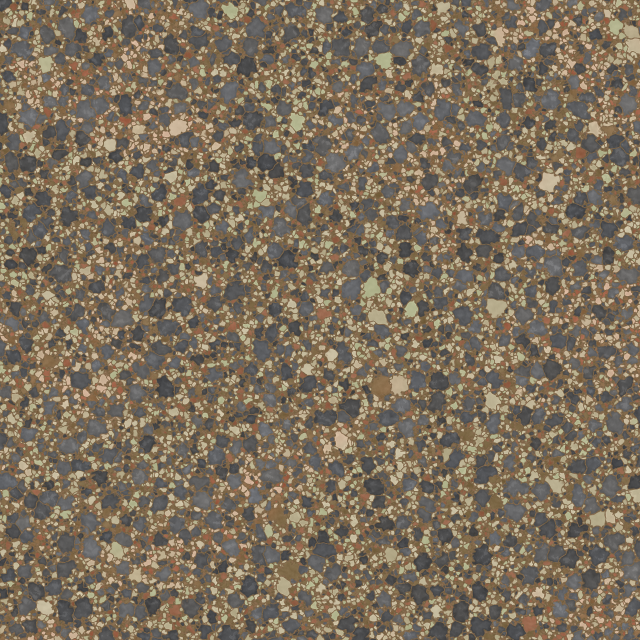
Reproduce this texture procedurally as a Shadertoy shader.

```glsl
// Packed river gravel: dark grey pebbles, cream grains and rusty grit in an ochre matrix.

vec3 hash3(vec2 p) {
    vec3 q = fract(p.xyx * vec3(0.1031, 0.1030, 0.0973));
    q += dot(q, q.yxz + 33.33);
    return fract((q.xxy + q.yzz) * q.zyx);
}

// Layered sines, each octave turned and bent by the last; roughly -1 to 1
float mottle(vec2 p) {
    float sum = 0.0, amp = 0.55;
    for (int i = 0; i < 4; i++) {
        sum += amp * sin(p.x + 1.7 * sin(p.y * 0.8)) * cos(p.y + 1.3 * sin(p.x * 0.7));
        p = mat2(1.2, 1.5, -1.5, 1.2) * p + 3.7;
        amp *= 0.6;
    }
    return sum;
}

// Signed distance to one stretched, slightly angular grain
float grainDistance(vec2 q, float radius, vec3 shape) {
    float turn = shape.x * 6.283;
    q = mat2(cos(turn), sin(turn), -sin(turn), cos(turn)) * q;
    float stretch = mix(0.80, 1.0, shape.y);
    float angle = atan(q.y, q.x + 1e-6);
    float wobble = 1.0 + 0.07 * sin(3.0 * angle + shape.z * 40.0)
                       + 0.04 * sin(5.0 * angle + shape.x * 60.0);
    return length(q * vec2(stretch, 1.0 / stretch)) - radius * wobble;
}

vec3 grainColor(vec2 p, vec2 id, int layer, float depth, float warmth) {
    vec3 pick = hash3(id + 211.0);
    vec3 tint = hash3(id + 419.0);
    float spots = mottle(p * 210.0 + pick.xy * 50.0);
    float greyShare = layer == 0 ? 0.90 : layer == 1 ? 0.31 : 0.18;
    float creamShare = layer == 2 ? 0.60 : 0.83;

    if (pick.x < greyShare) {
        // Slate with cloudy patches and a darker rim
        float value = mix(0.295, 0.425, tint.x) + 0.03 * warmth;
        value += 0.035 * spots + 0.05 * smoothstep(0.25, 0.4, spots) * tint.y;
        value -= 0.045 * (1.0 - smoothstep(0.001, 0.004, depth));
        return value * mix(vec3(0.98, 1.0, 1.04), vec3(1.03, 1.0, 0.96), tint.z * 0.7);
    }
    if (pick.x < mix(greyShare, 1.0, creamShare)) {
        // Cream, drifting to green or pink, with a pale rim
        vec3 cream = mix(vec3(0.69, 0.65, 0.52), vec3(0.79, 0.75, 0.64), tint.x);
        cream = mix(cream, vec3(0.68, 0.71, 0.55), 0.7 * step(0.72, tint.y));
        cream = mix(cream, vec3(0.82, 0.69, 0.59), warmth * tint.z);
        float rim = 1.0 - smoothstep(0.001, 0.0025, depth);
        return cream + 0.025 * spots + 0.04 * rim * step(0.5, tint.z);
    }
    // Rust and ochre grit
    vec3 grit = mix(vec3(0.49, 0.41, 0.28), vec3(0.58, 0.39, 0.29), step(0.5, tint.x));
    return grit + 0.08 * (tint.y - 0.5) + 0.04 * spots + vec3(0.05, 0.0, 0.0) * warmth;
}

vec3 gravel(vec2 uv) {
    float warmth = smoothstep(0.05, 0.6, mottle(uv * 8.0 + 2.0));
    vec2 p = uv + 0.0007 * sin(uv.yx * 330.0 + 2.0 * sin(uv * 170.0));

    // Nearest two grain surfaces over three sizes of cell
    float nearest = 1.0, second = 1.0;
    vec2 id = vec2(0.0);
    int grainLayer = 0;
    for (int layer = 0; layer < 3; layer++) {
        float cells = layer == 0 ? 34.0 : layer == 1 ? 73.0 : 142.0;
        vec2 base = floor(p * cells);
        for (int k = 0; k < 9; k++) {
            vec2 cell = base + vec2(k % 3 - 1, k / 3 - 1);
            vec2 key = cell + float(layer) * 157.0 + 20.0;
            vec3 place = hash3(key);
            vec2 centre = (cell + 0.5 + 0.85 * (place.xy - 0.5)) / cells;
            float size = layer == 0 ? mix(0.27, 0.61, place.z * place.z)
                                    : mix(0.26, 0.52, place.z);
            float d = grainDistance(p - centre, size / cells, hash3(key + 83.0));
            if (d < nearest) {
                second = nearest;
                nearest = d;
                id = key;
                grainLayer = layer;
            } else {
                second = min(second, d);
            }
        }
    }

    // Ochre matrix shows through the seams
    float depth = min(0.5 * (second - nearest), 0.0009 - nearest);
    float speckle = mottle(uv * 700.0);
    vec3 matrix = mix(vec3(0.47, 0.41, 0.28), vec3(0.52, 0.39, 0.29), 0.5 + 0.5 * speckle);
    matrix += 0.06 * speckle;
    vec3 grain = grainColor(p, id, grainLayer, depth, warmth);
    return mix(matrix, grain, smoothstep(0.0002, 0.0011, depth));
}

void mainImage(out vec4 fragColor, in vec2 fragCoord) {
    // Four samples per pixel soften the finest grit
    vec3 color = vec3(0.0);
    for (int s = 0; s < 4; s++) {
        vec2 offset = (vec2(s % 2, s / 2) - 0.5) * 0.5;
        color += gravel((fragCoord + offset) / iResolution.y);
    }
    fragColor = vec4(color / 4.0, 1.0);
}
```
